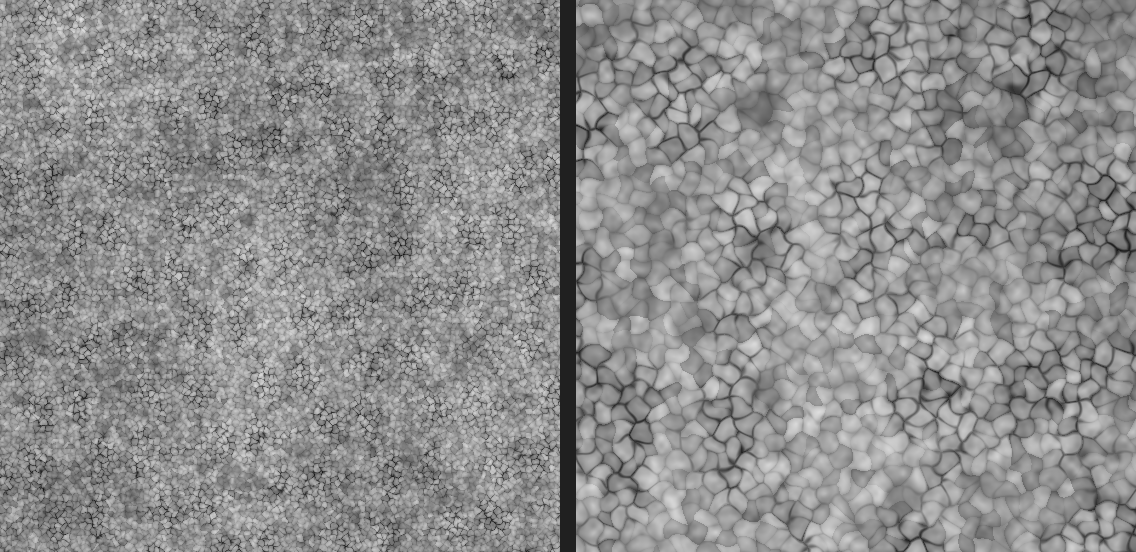
Left: the whole. Right: its middle third, enlarged.
A WebGL 1 fragment shader for this texture:

```glsl
precision highp float;
// Weathered grey granular surface: packed grains, dark cracks and blotchy stains.
uniform vec2 u_resolution;

const float GRAINS = 98.0;          // grains across the width
const float SPOTS = 46.0;           // stain spots across the width
const float SPECKS = 250.0;         // fine speckle across the width
const vec2 STAIN_SCALE = vec2(6.5, 9.5);
const float BASE_TONE = 0.585;
const float STAIN_TONE = 0.43;
const float GRAIN_CONTRAST = 0.19;
const float DOME_SHADE = 0.16;
const float CRACK_WIDTH = 0.30;
const float CRACK_MIN = 0.05;
const float CRACK_MAX = 0.30;
const float SPECK_CONTRAST = 0.12;
const float BROAD_CONTRAST = 0.09;
const float MOTTLE_CONTRAST = 0.07;

vec2 hash2(vec2 p) {
  vec3 q = fract(p.xyx * vec3(0.1031, 0.1030, 0.0973));
  q += dot(q, q.yzx + 33.33);
  return fract((q.xx + q.yz) * q.zy);
}

// Layered, rotated and bent sines, roughly -1 to 1
float waves(vec2 p) {
  float sum = 0.0;
  float amp = 0.5;
  for (int i = 0; i < 5; i++) {
    p = mat2(0.8, 0.6, -0.6, 0.8) * p * 1.7 + 1.3;
    p += 0.6 * sin(p.yx);
    sum += amp * sin(p.x) * sin(p.y);
    amp *= 0.6;
  }
  return sum;
}

// Smooth value noise for the speckle
float speckle(vec2 p) {
  vec2 i = floor(p);
  vec2 f = smoothstep(0.0, 1.0, fract(p));
  float low = mix(hash2(i).x, hash2(i + vec2(1.0, 0.0)).x, f.x);
  float high = mix(hash2(i + vec2(0.0, 1.0)).x, hash2(i + 1.0).x, f.x);
  return mix(low, high, f.y);
}

// Cellular noise: nearest distance, gap to the second nearest, random cell tone
vec3 grains(vec2 p) {
  vec2 cell = floor(p);
  float nearest = 8.0;
  float second = 8.0;
  float tone = 0.0;
  for (int y = -1; y <= 1; y++) {
    for (int x = -1; x <= 1; x++) {
      vec2 id = cell + vec2(float(x), float(y));
      vec2 rnd = hash2(id);
      float d = length(id + 0.08 + 0.84 * rnd - p);
      if (d < nearest) {
        second = nearest;
        nearest = d;
        tone = hash2(id + 71.0).x;
      } else {
        second = min(second, d);
      }
    }
  }
  return vec3(nearest, second - nearest, tone);
}

// Soft round spots that are rare alone and merge into stains where waves peak
float stains(vec2 p) {
  vec2 cell = floor(p);
  float cover = 0.0;
  for (int y = -1; y <= 1; y++) {
    for (int x = -1; x <= 1; x++) {
      vec2 id = cell + vec2(float(x), float(y));
      vec2 centre = id + 0.2 + 0.6 * hash2(id + 19.0);
      vec2 rnd = hash2(id + 143.0);
      float wave = waves(centre / SPOTS * STAIN_SCALE + 2.4);
      float density = 0.05 + 0.85 * smoothstep(0.24, 0.72, wave);
      float radius = mix(0.45, 0.8, rnd.y);
      float spot = 1.0 - smoothstep(0.45 * radius, radius, length(p - centre));
      cover = max(cover, spot * step(rnd.x, density) * mix(0.6, 1.0, rnd.y));
    }
  }
  return cover;
}

void main() {
  vec2 p = gl_FragCoord.xy / u_resolution.x;

  // Grains with slightly wobbling outlines
  vec2 wobble = 0.16 * sin(p.yx * GRAINS * 3.1 + 2.0 * sin(p * GRAINS * 1.3));
  vec3 grain = grains(p * GRAINS + wobble);
  float tone = BASE_TONE + GRAIN_CONTRAST * (grain.z - 0.5);
  tone += DOME_SHADE * (0.45 - grain.x);

  // Cracks vary from faint to nearly black
  float crack = 1.0 - smoothstep(0.0, CRACK_WIDTH, grain.y);
  float depth = smoothstep(-0.3, 0.6, waves(p * 26.0 + 5.0));
  tone -= crack * mix(CRACK_MIN, CRACK_MAX, depth) * smoothstep(0.2, 0.65, grain.x);

  // Uneven light and fine speckle
  tone += BROAD_CONTRAST * waves(p * 4.0 + 8.0);
  tone += MOTTLE_CONTRAST * waves(p * 34.0 + 3.0);
  tone += SPECK_CONTRAST * (speckle(p * SPECKS) - 0.5);

  // Stains darken and flatten the grains
  float stained = STAIN_TONE + 0.5 * (tone - BASE_TONE);
  tone = mix(tone, stained, 0.8 * stains(p * SPOTS));

  gl_FragColor = vec4(vec3(clamp(tone, 0.0, 1.0)), 1.0);
}
```
